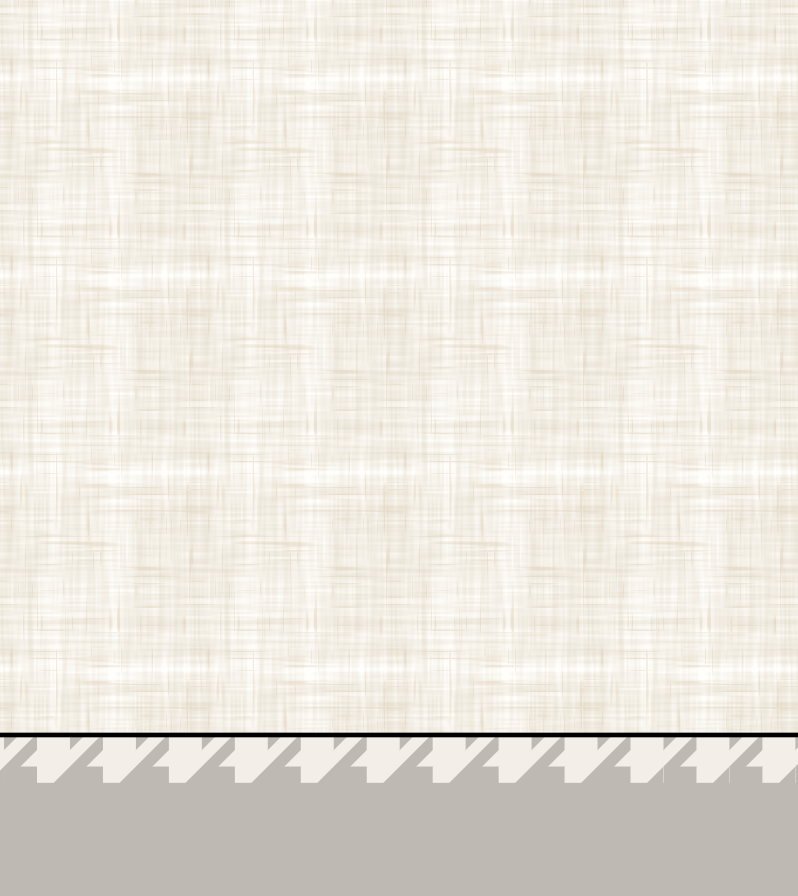
Give the GLSL for this background, as a Shadertoy shader.

```glsl
// Woven linen wall above a black rule, a houndstooth border and a plain grey base.

// Layout, in units of canvas height
const float BASE_TOP = 0.1263;
const float TOOTH_SEAM = 0.1445;
const float RULE_BOTTOM = 0.1771;
const float RULE_TOP = 0.1823;
const float TOOTH_PERIOD = 0.0736;
const float TOOTH_START = 0.0781;
const float LINEN_TILE = 0.2197;

// Colours
const vec3 GREY = vec3(0.745, 0.725, 0.700);
const vec3 CREAM = vec3(0.957, 0.933, 0.910);
const vec3 BLACK = vec3(0.0);
const vec3 LINEN_LIGHT = vec3(1.0, 0.995, 0.985);
const vec3 LINEN_SHADE = vec3(0.900, 0.870, 0.805);
const vec3 TAN_THREAD = vec3(0.850, 0.765, 0.640);

// Weave
const float FINE_THREADS = 96.0;
const float WIDE_THREADS = 38.0;
const float LINEN_DEPTH = 0.39;
const float THREAD_CONTRAST = 0.62;
const float TAN_AMOUNT = 0.35;

float hash(vec2 cell) {
    return fract(sin(dot(cell, vec2(127.1, 311.7))) * 43758.5);
}

// Value noise that wraps after the given number of cells
float tiledNoise(vec2 uv, vec2 cells, float seed) {
    vec2 p = uv * cells;
    vec2 f = smoothstep(0.0, 1.0, fract(p));
    vec2 a = mod(floor(p), cells);
    vec2 b = mod(a + 1.0, cells);
    a += seed;
    b += seed;
    return mix(mix(hash(a), hash(vec2(b.x, a.y)), f.x),
               mix(hash(vec2(a.x, b.y)), hash(b), f.x), f.y);
}

// Threads run along the second axis
float threads(vec2 uv, float seed) {
    float fine = tiledNoise(uv, vec2(FINE_THREADS, 5.0), seed);
    float wide = tiledNoise(uv, vec2(WIDE_THREADS, 3.0), seed + 17.0);
    return 0.6 * fine + 0.4 * wide - 0.5;
}

// Soft stripe that wraps around the tile
float band(float t, float center, float width) {
    float d = (abs(fract(t - center + 0.5) - 0.5)) / width;
    return exp(-d * d);
}

vec3 linen(vec2 p) {
    vec2 uv = fract(vec2(p.x, 1.0 - p.y) / LINEN_TILE);
    float warp = threads(uv, 3.0);
    float weft = threads(uv.yx, 59.0);

    // Uneven density of the cloth
    float density = 0.10 * band(uv.x, 0.92, 0.20) + 0.07 * band(uv.y, 0.80, 0.25)
                  + 0.12 * band(uv.y, 0.16, 0.025) + 0.08 * band(uv.y, 0.58, 0.025)
                  - 0.20 * band(uv.x, 0.285, 0.035) - 0.20 * band(uv.x, 0.59, 0.050)
                  - 0.24 * band(uv.y, 0.41, 0.040);
    float shade = LINEN_DEPTH + density + THREAD_CONTRAST * (warp + weft);
    vec3 color = mix(LINEN_LIGHT, LINEN_SHADE, clamp(shade, 0.0, 1.2));

    // Sparse darker tan threads
    float tanWarp = smoothstep(0.78, 1.0, tiledNoise(uv, vec2(84.0, 6.0), 101.0));
    float tanWeft = smoothstep(0.72, 1.0, tiledNoise(uv.yx, vec2(84.0, 4.0), 151.0));
    return mix(color, TAN_THREAD, TAN_AMOUNT * max(tanWarp, tanWeft));
}

// Antialiased coverage of a signed distance, positive inside
float fill(float d, float pixel) {
    return clamp(0.5 + d / pixel, 0.0, 1.0);
}

vec3 houndstooth(vec2 p, float pixel) {
    float unit = TOOTH_PERIOD / 4.0;
    float px = pixel / unit;
    vec2 c = vec2(fract((p.x - TOOTH_START) / TOOTH_PERIOD) * 4.0,
                  (TOOTH_SEAM - p.y) / unit);
    float leftHalf = 1.0 - abs(mod(c.x + 1.0, 4.0) - 2.0);

    // Upper row: grey diagonals beside solid cream
    float twill = 0.707 * (0.5 - abs(mod(c.x + c.y + 0.5, 2.0) - 1.0));
    float upper = 1.0 - fill(min(leftHalf, twill), px);

    // Lower row: cream teeth beside solid grey
    float tooth = 0.707 * (4.0 - c.x - c.y);
    float lower = fill(min(-leftHalf, tooth), px);
    return mix(GREY, CREAM, mix(upper, lower, fill(c.y, px)));
}

void mainImage(out vec4 fragColor, in vec2 fragCoord) {
    vec2 p = fragCoord / iResolution.y;
    float pixel = 1.0 / iResolution.y;

    // Stack the layers from bottom to top
    vec3 color = mix(GREY, houndstooth(p, pixel), fill(p.y - BASE_TOP, pixel));
    color = mix(color, BLACK, fill(p.y - RULE_BOTTOM, pixel));
    color = mix(color, linen(p), fill(p.y - RULE_TOP, pixel));
    fragColor = vec4(color, 1.0);
}
```
